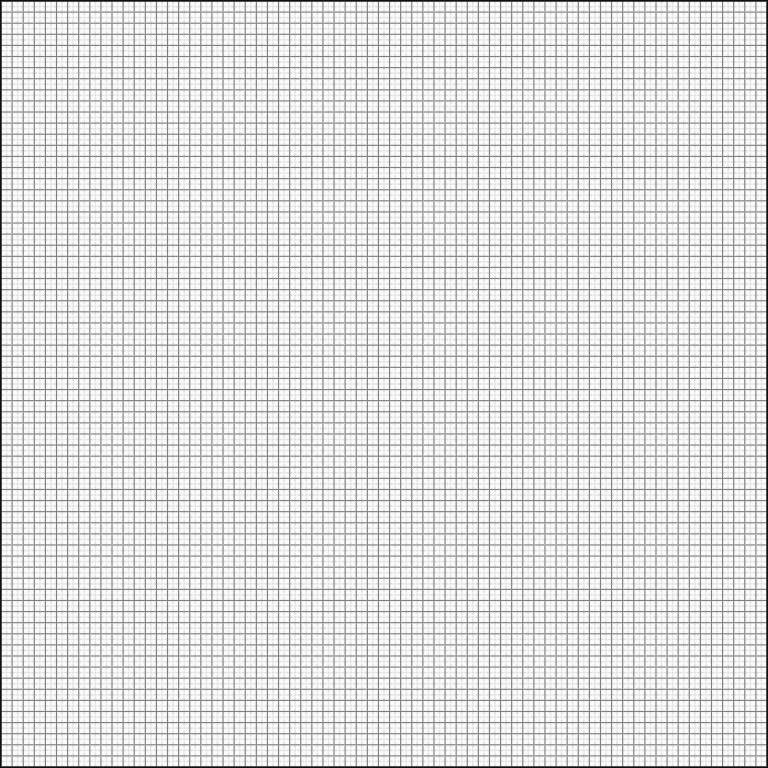
Reproduce this pattern procedurally as a WebGL 2 fragment shader.

```glsl
#version 300 es
precision highp float;
// Fine graph paper: a 69 by 69 grid of thin grey lines inside a black frame,
// with a faint dashed cross through the middle of every cell.
// Lines are distances to repeated centres, box filtered over one pixel.

uniform vec2 u_resolution;
out vec4 fragColor;

const float CELLS = 69.0;

// Share of a pixel-wide window covered by a line of the given width.
vec2 lineCoverage(vec2 dist, float width, vec2 pixel) {
  vec2 overlap = 0.5 * (width + pixel) - dist;
  return clamp(overlap, vec2(0.0), min(vec2(width), pixel)) / pixel;
}

// Three soft dashes per cell, one of them centred.
vec2 dashes(vec2 cell) {
  return 0.68 + 0.32 * cos(6.28318 * 3.0 * (cell - 0.5));
}

void main() {
  vec2 uv = gl_FragCoord.xy / u_resolution;
  vec2 pixel = 1.0 / u_resolution;

  // Cell coordinates, inset so that the outer lines lie under the frame
  float inset = 0.0013;
  float cellSize = (1.0 - 2.0 * inset) / CELLS;
  vec2 grid = (uv - inset) / cellSize;
  vec2 cell = fract(grid);

  // Paper and faint dashed cross
  vec3 color = vec3(0.985);
  vec2 centreDist = abs(cell - 0.5) * cellSize;
  vec2 cross2 = lineCoverage(centreDist, 0.0021, pixel) * dashes(cell.yx);
  color = mix(color, vec3(0.87), max(cross2.x, cross2.y));

  // Solid grid lines
  vec2 edgeDist = (0.5 - abs(cell - 0.5)) * cellSize;
  vec2 rule = lineCoverage(edgeDist, 0.00153, pixel);
  color = mix(color, vec3(0.5), max(rule.x, rule.y));

  // Black frame
  vec2 toEdge = min(uv, 1.0 - uv);
  vec2 frame = clamp((0.0021 - toEdge) / pixel + 0.5, 0.0, 1.0);
  color = mix(color, vec3(0.06), max(frame.x, frame.y));

  fragColor = vec4(color, 1.0);
}
```
